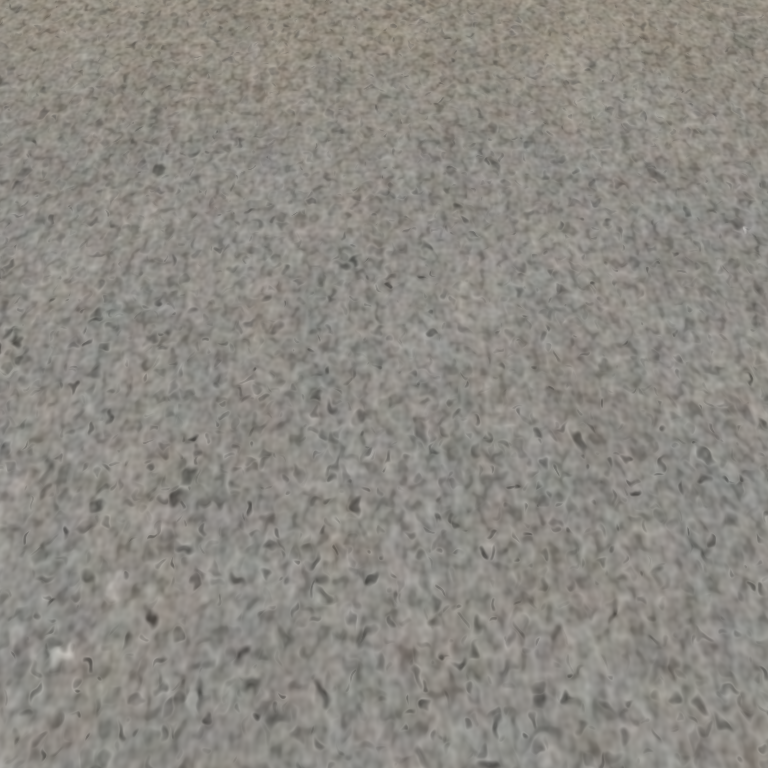
Reproduce this texture procedurally as a Shadertoy shader.

```glsl
// Worn grey asphalt seen at a slant: the canvas is projected onto a ground
// plane, then skewed gradient-noise grain, ragged dark pits, rare bright
// chips and faint warm or cool stains are layered over a base grey.

#define BASE_COLOR vec3(0.557, 0.547, 0.526)
#define FAR_TINT vec3(0.020, 0.004, -0.022)
#define RECESSION 0.42
#define DEPTH_SCALE 1.75
#define GRAIN_FREQ 49.0
#define GRAIN_CONTRAST 0.125
#define FINE_CONTRAST 0.085
#define PIT_FREQ 31.0
#define PIT_DARKNESS 0.20
#define CHIP_BRIGHTNESS 0.24
#define STAIN_STRENGTH 0.062
#define TINT_STRENGTH 0.020

// Integer hash: two independent values in 0..1 per cell
vec2 hash2(vec2 cell, float seed) {
    uvec2 q = uvec2(ivec2(floor(cell)) + ivec2(4096));
    uint n = q.x * 1597334677u ^ q.y * 3812015801u ^ uint(seed) * 2654435769u;
    n = (n ^ (n >> 15)) * 2246822519u;
    n = (n ^ (n >> 13)) * 3266489917u;
    n ^= n >> 16;
    return vec2(n & 65535u, n >> 16) / 65535.0;
}

float cornerSlope(vec2 cell, vec2 offset, float seed) {
    float angle = 6.2832 * hash2(cell, seed).x;
    return dot(vec2(cos(angle), sin(angle)), offset);
}

// Gradient noise, roughly -0.7..0.7
float noise(vec2 p, float seed) {
    vec2 i = floor(p), f = p - i;
    vec2 u = f * f * f * (f * (f * 6.0 - 15.0) + 10.0);
    vec2 e = vec2(1.0, 0.0);
    float low = mix(cornerSlope(i, f, seed), cornerSlope(i + e, f - e, seed), u.x);
    float high = mix(cornerSlope(i + e.yx, f - e.yx, seed),
                     cornerSlope(i + e.xx, f - e.xx, seed), u.x);
    return mix(low, high, u.y);
}

float fbm(vec2 p, float seed) {
    float sum = 0.0, amp = 1.0;
    for (int k = 0; k < 3; k++) {
        sum += amp * noise(p, seed + float(k));
        p = p * 2.03 + 7.3;
        amp *= 0.55;
    }
    return sum;
}

// Scattered ovals: x is the core mask, y the surrounding rim mask
vec2 ovals(vec2 p, float density, float radius, float maxStretch, float seed) {
    vec2 home = floor(p), mask = vec2(0.0);
    for (int j = -1; j <= 1; j++)
    for (int i = -1; i <= 1; i++) {
        vec2 cell = home + vec2(i, j);
        vec2 place = hash2(cell, seed);
        vec2 shape = hash2(cell, seed + 1.0);
        vec2 kind = hash2(cell, seed + 2.0);
        if (kind.x > density) continue;
        float angle = 3.1416 * shape.x;
        float c = cos(angle), s = sin(angle);
        vec2 d = mat2(c, -s, s, c) * (p - cell - 0.1 - 0.8 * place);
        float stretch = mix(1.0, maxStretch, shape.y);
        d *= vec2(1.0 / stretch, sqrt(stretch));
        float r = length(d) / (radius * mix(0.55, 1.3, kind.y * kind.y));
        float strength = mix(0.25, 1.0, pow(hash2(cell, seed + 3.0).x, 2.5));
        float core = 1.0 - smoothstep(0.35, 1.45, r);
        float rim = smoothstep(0.9, 1.5, r) * (1.0 - smoothstep(1.5, 2.3, r));
        mask = max(mask, strength * vec2(core, rim));
    }
    return mask;
}

void mainImage(out vec4 fragColor, in vec2 fragCoord) {
    vec2 uv = fragCoord / iResolution.xy;

    // Project onto the receding ground
    float nearness = 1.0 - RECESSION * uv.y;
    vec2 ground = vec2(uv.x - 0.5, DEPTH_SCALE) / nearness;
    float fade = mix(1.0, 0.5, smoothstep(0.15, 0.95, uv.y));

    // Warp that makes grains and pits ragged
    vec2 w = ground * 62.0;
    vec2 g = ground + 0.011 * vec2(noise(w, 1.0), noise(w, 2.0));

    // Aggregate grain, skewed so that hollows are deeper than bumps
    float coarse = noise(g * GRAIN_FREQ, 3.0);
    float fine = noise(ground * GRAIN_FREQ * 1.9, 4.0);
    float hollow = smoothstep(0.12, 0.5, -coarse - 0.3 * fine);
    float tone = GRAIN_CONTRAST * coarse + FINE_CONTRAST * fine;
    tone = (tone - 0.03 * hollow) * mix(0.7, 1.0, fade);

    // Broad worn patches and smaller stains
    tone += STAIN_STRENGTH * (0.45 * fbm(ground * 3.5, 10.0) + 0.65 * fbm(ground * 11.0, 20.0));

    // Pits, large and small, plus a few long dark scars
    vec2 pits = ovals(g * PIT_FREQ, 0.5, 0.24, 1.8, 30.0);
    vec2 smallPits = ovals(g * PIT_FREQ * 1.6, 0.5, 0.25, 1.9, 40.0);
    vec2 scars = ovals(g * 9.0, 0.07, 0.10, 2.6, 50.0);
    float dark = max(max(pits.x, 0.65 * smallPits.x), 0.8 * scars.x);
    tone -= PIT_DARKNESS * fade * dark;
    tone += 0.022 * fade * max(pits.y, smallPits.y) * (1.0 - dark);

    // Rare pale stone chips
    float chips = ovals(g * 14.0, 0.025, 0.13, 1.5, 60.0).x;
    tone += CHIP_BRIGHTNESS * fade * chips;

    // Slight warm, cool and pinkish drift, browner at the far edge
    float warmth = fbm(ground * 7.0, 70.0) + 0.7 * noise(ground * 34.0, 80.0);
    float pink = noise(ground * 20.0, 90.0);
    vec3 color = BASE_COLOR + tone;
    color += TINT_STRENGTH * (warmth * vec3(0.7, 0.0, -0.6) + pink * vec3(0.5, -0.4, 0.2));
    color += FAR_TINT * smoothstep(0.7, 1.05, uv.y);
    color = mix(color, vec3(dot(color, vec3(0.333))), 0.3 * dark);

    fragColor = vec4(clamp(color, 0.0, 1.0), 1.0);
}
```
